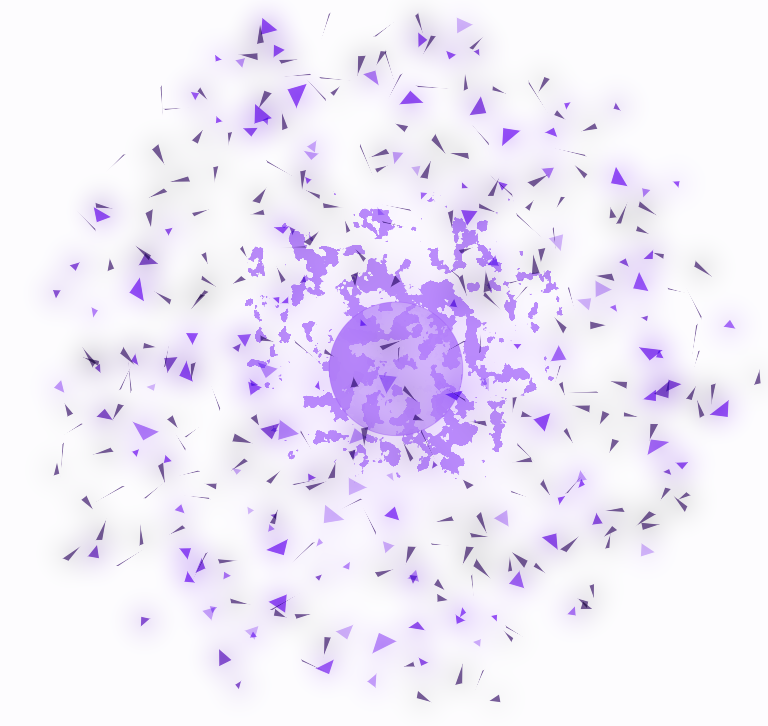
Give the GLSL for this background, as a WebGL 2 fragment shader.

```glsl
#version 300 es
precision highp float;

uniform vec2 u_resolution;
out vec4 fragColor;

const vec3 PAPER = vec3(0.992, 0.99, 0.996);
const vec3 ORB = vec3(0.71, 0.51, 0.985);
const vec3 MIST = vec3(0.84, 0.73, 0.985);
const vec3 VIOLET = vec3(0.60, 0.31, 0.97);
const vec3 DUSK = vec3(0.46, 0.35, 0.60);
const vec2 ORB_CENTER = vec2(0.0165, -0.008);
const float ORB_RADIUS = 0.092;
const float CELL = 0.056;

float hash(vec2 p, float seed) {
  vec3 q = fract(vec3(p.xyx + seed * 17.13) * vec3(0.1031, 0.1030, 0.0973));
  q += dot(q, q.yzx + 33.33);
  return fract((q.x + q.y) * q.z);
}

float valueNoise(vec2 p, float seed) {
  vec2 i = floor(p), f = fract(p);
  f = f * f * (3.0 - 2.0 * f);
  float low = mix(hash(i, seed), hash(i + vec2(1, 0), seed), f.x);
  float high = mix(hash(i + vec2(0, 1), seed), hash(i + vec2(1, 1), seed), f.x);
  return mix(low, high, f.y);
}

float fbm(vec2 p, float seed) {
  float sum = 0.0, weight = 0.5;
  for (int i = 0; i < 4; i++) {
    sum += weight * valueNoise(p, seed + float(i));
    p = mat2(1.6, 1.2, -1.2, 1.6) * p;
    weight *= 0.5;
  }
  return sum / 0.9375;
}

float edgeDistance(vec2 p, vec2 a, vec2 b) {
  vec2 e = normalize(b - a);
  return dot(p - a, vec2(e.y, -e.x));
}

// Skewed triangle: half length, half width and sideways lean of the tip
float shardDistance(vec2 p, float len, float wid, float lean) {
  vec2 a = vec2(lean * wid, len);
  vec2 b = vec2(-wid, -0.7 * len);
  vec2 c = vec2(wid, -0.55 * len);
  return max(edgeDistance(p, a, b), max(edgeDistance(p, b, c), edgeDistance(p, c, a)));
}

vec2 rotate(vec2 p, float angle) {
  float c = cos(angle), s = sin(angle);
  return vec2(c * p.x - s * p.y, s * p.x + c * p.y);
}

float coverage(float d, float px) {
  return 1.0 - smoothstep(-0.6 * px, 0.6 * px, d);
}

// One jittered shard per cell, multiplied over the colour below
vec3 shardLayer(vec3 color, vec2 p, float seed, float px) {
  vec2 home = floor(p / CELL);
  for (int k = 0; k < 9; k++) {
    vec2 id = home + vec2(k % 3 - 1, k / 3 - 1);
    vec2 center = (id + vec2(hash(id, seed), hash(id, seed + 1.0))) * CELL;
    float r = length(center * vec2(0.98, 1.0));
    float density = (1.0 - smoothstep(0.41, 0.52, r)) * mix(0.75, 0.98, smoothstep(0.08, 0.28, r));
    density *= 0.65 + 0.6 * valueNoise(center * 9.0, seed + 2.0);
    if (hash(id, seed + 3.0) > density) continue;

    float kind = hash(id, seed + 4.0), size = hash(id, seed + 5.0);
    float tone = hash(id, seed + 6.0);
    float isLine = step(kind, 0.16), isBright = step(0.62, kind);
    float len = mix(0.008 + 0.009 * size, 0.005 + 0.011 * size * size, isBright);
    float wid = mix(mix(0.0025, 0.0055, tone), 0.0008, isLine);
    wid = mix(wid, len * mix(0.7, 1.0, tone), isBright);
    vec3 bright = mix(mix(DUSK, VIOLET, 0.55), VIOLET, smoothstep(0.0, 0.4, tone));
    bright = mix(bright, MIST, smoothstep(0.6, 0.95, tone));
    vec3 tint = mix(DUSK, bright, isBright);

    vec2 offset = p - center;
    vec2 q = rotate(offset, 6.2832 * hash(id, seed + 7.0));
    float lean = 2.0 * hash(id, seed + 8.0) - 1.0;
    float body = coverage(shardDistance(q, len, wid, lean), px);
    float halo = pow(max(0.0, 1.0 - length(offset) / CELL), 2.0);
    vec3 haloTint = mix(vec3(0.82), mix(vec3(1), tint, 0.55), isBright);
    color *= mix(vec3(1), haloTint, halo * 0.3 * (1.0 - isLine) * (0.4 + size));
    color *= mix(vec3(1), tint, body * 0.96);
  }
  return color;
}

// Soft glow, mottled disc and the flecks breaking away from it
vec3 drawOrb(vec3 color, vec2 p, float px) {
  vec2 q = p - ORB_CENTER;
  float r = length(q);
  float glow = exp(-pow(length(q - vec2(0.015, -0.012)) / 0.135, 2.0));
  color = mix(color, vec3(0.87, 0.76, 1.0), 0.7 * glow);

  float grain = fbm(p * 58.0, 3.0);
  float spread = length((q - vec2(0.008, 0.045)) * vec2(0.9, 1.0));
  float limit = 0.46 + 0.9 * spread + 0.25 * smoothstep(0.16, 0.25, spread);
  limit -= 0.12 * (valueNoise(p * 14.0, 9.0) - 0.5);
  float flecks = smoothstep(limit - 0.012, limit + 0.012, grain);
  color = mix(color, ORB, flecks * 0.92);

  float calm = smoothstep(0.0, -0.08, q.x + 0.3 * abs(q.y));
  float gap = 0.48 + 0.2 * calm;
  float patches = smoothstep(gap - 0.012, gap + 0.012, fbm(p * 52.0, 21.0));
  vec3 surface = mix(ORB, MIST, patches * 0.85);
  surface = mix(surface, ORB * 0.97, 0.25 * smoothstep(0.05, ORB_RADIUS, r));
  color = mix(color, surface, 0.96 * coverage(r - ORB_RADIUS, px));
  float rim = coverage(abs(r - ORB_RADIUS) - 0.0007, px);
  return mix(color, VIOLET, 0.35 * rim);
}

void main() {
  vec2 p = (gl_FragCoord.xy - 0.5 * u_resolution) / u_resolution.y;
  float px = 1.0 / u_resolution.y;
  vec3 color = drawOrb(PAPER, p, px);
  color = shardLayer(color, p, 11.0, px);
  color = shardLayer(color, p + 0.0, 47.0, px);
  fragColor = vec4(color, 1.0);
}
```
